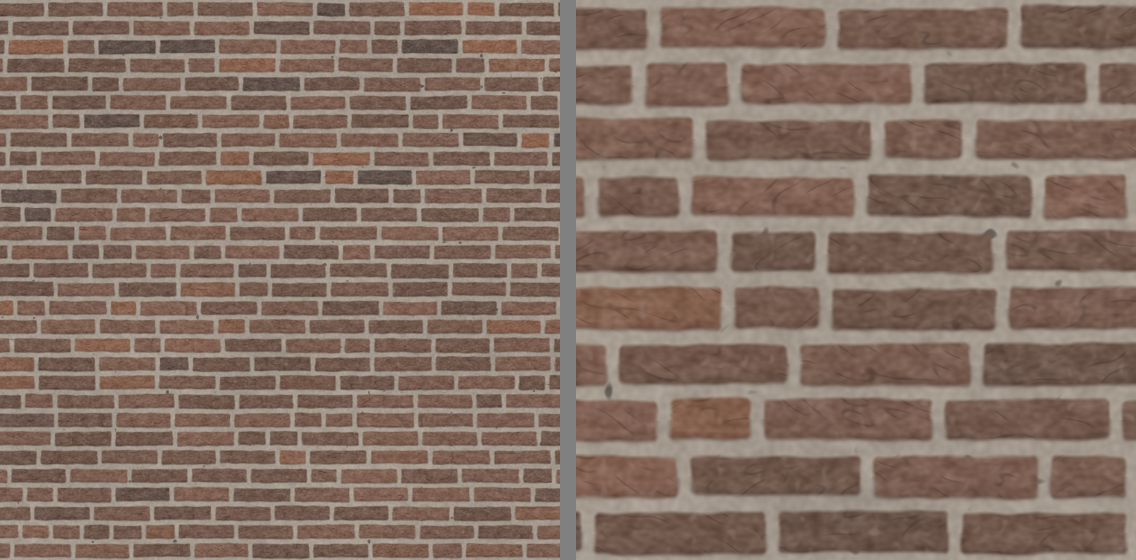
Left, the full canvas; right, a detail of the centre.
Reproduce this texture procedurally as a Shadertoy shader.

```glsl
float hash(vec2 p) {
    return fract(sin(dot(p, vec2(127.1, 311.7))) * 43758.545);
}

vec2 gradient(vec2 cell) {
    float angle = 6.2832 * hash(cell);
    return vec2(cos(angle), sin(angle));
}

// Gradient noise, roughly -0.7 to 0.7
float noise(vec2 p) {
    vec2 i = floor(p), f = p - i;
    vec2 u = f * f * f * (f * (f * 6.0 - 15.0) + 10.0);
    vec2 e = vec2(1.0, 0.0);
    float low = mix(dot(gradient(i), f), dot(gradient(i + e), f - e), u.x);
    float high = mix(dot(gradient(i + e.yx), f - e.yx), dot(gradient(i + 1.0), f - 1.0), u.x);
    return mix(low, high, u.y);
}

float fbm(vec2 p) {
    return noise(p) + 0.5 * noise(p * 2.1 + 17.3) + 0.25 * noise(p * 4.3 + 41.7);
}

float roundedBox(vec2 p, vec2 halfSize, float radius) {
    vec2 d = abs(p) - halfSize + radius;
    return length(max(d, 0.0)) + min(max(d.x, d.y), 0.0) - radius;
}

void mainImage(out vec4 fragColor, in vec2 fragCoord) {
    vec2 uv = fragCoord / iResolution.xy;
    float soft = max(1.0 / iResolution.y, 0.0016);

    // Slightly uneven courses and ragged outlines
    vec2 p = uv + 0.0016 * vec2(noise(uv * 70.0), noise(uv * 55.0 + 31.0));
    p.y += 0.0012 * noise(uv * vec2(9.0, 30.0) + 5.0);
    float row = floor(p.y * 30.0);

    // Walk along the course, mixing stretchers with headers
    float left = -0.02 - 0.1 * fract(row * 0.41 + 0.25 * hash(vec2(row, 91.0)));
    float width = 0.107;
    vec2 id = vec2(row, 0.0);
    for (int i = 0; i < 24; i++) {
        id.y = float(i);
        width = hash(id + 3.0) < 0.23 ? 0.056 : 0.107;
        width += 0.007 * (hash(id + 13.7) - 0.5);
        if (p.x < left + width) break;
        left += width;
    }

    // Brick outline with small changes of size and position
    vec2 local = p - vec2(left + 0.5 * width, (row + 0.5) / 30.0);
    local.y += 0.0016 * (hash(id + 23.1) - 0.5) + 0.02 * (hash(id + 29.0) - 0.5) * local.x;
    vec2 halfSize = vec2(0.5 * width - 0.0041, 0.0121 + 0.0012 * (hash(id + 37.0) - 0.5));
    float dist = roundedBox(local, halfSize, 0.0028);
    float brick = 1.0 - smoothstep(-soft, soft, dist);

    // Fired clay: mostly brown, with some orange and some charred bricks
    float kind = hash(id + 51.3);
    float aged = mix(0.6, 1.0, smoothstep(0.2, 0.75, uv.y));
    vec3 clay = mix(vec3(0.425, 0.335, 0.292), vec3(0.505, 0.382, 0.328), hash(id + 61.9));
    clay = mix(clay, vec3(0.56, 0.39, 0.30), aged * 0.8 * smoothstep(0.88, 0.95, kind));
    clay = mix(clay, vec3(0.36, 0.31, 0.29), aged * 0.8 * (1.0 - smoothstep(0.04, 0.11, kind)));

    // Mottling, grain and slanting creases
    vec2 grainUv = uv + id * 0.37;
    clay += 0.07 * fbm(grainUv * vec2(55.0, 100.0));
    clay += 0.06 * noise(uv * vec2(190.0, 260.0));
    float slant = hash(id + 71.0) < 0.5 ? -0.35 : 0.35;
    float fold = noise(vec2(grainUv.x * 35.0, (grainUv.y + slant * local.x) * 90.0));
    float crease = 1.0 - smoothstep(0.0, 0.09, abs(fold));
    clay *= 1.0 - 0.15 * crease * smoothstep(-0.1, 0.25, noise(grainUv * 60.0 + 9.0));
    clay = mix(clay, vec3(0.60, 0.51, 0.46), 0.4 * smoothstep(0.25, 0.6, noise(uv * 130.0 + 77.0)));

    // Darker lower edge
    clay *= 1.0 - 0.11 * (1.0 - smoothstep(0.0, 0.006, local.y + halfSize.y));

    // Pale mortar with stains, shaded just below each brick
    vec3 mortar = vec3(0.645, 0.605, 0.56) + 0.045 * fbm(uv * 45.0) + 0.05 * noise(uv * 210.0);
    mortar *= 1.0 - 0.10 * (1.0 - smoothstep(0.0, 0.003, dist)) * step(local.y, 0.0);
    mortar *= 1.0 - 0.4 * smoothstep(0.45, 0.6, noise(uv * 75.0 + 120.0));

    vec3 color = mix(mortar, clay, brick);
    color *= 1.0 + 0.05 * noise(uv * 4.0 + 8.0);
    fragColor = vec4(color, 1.0);
}
```
